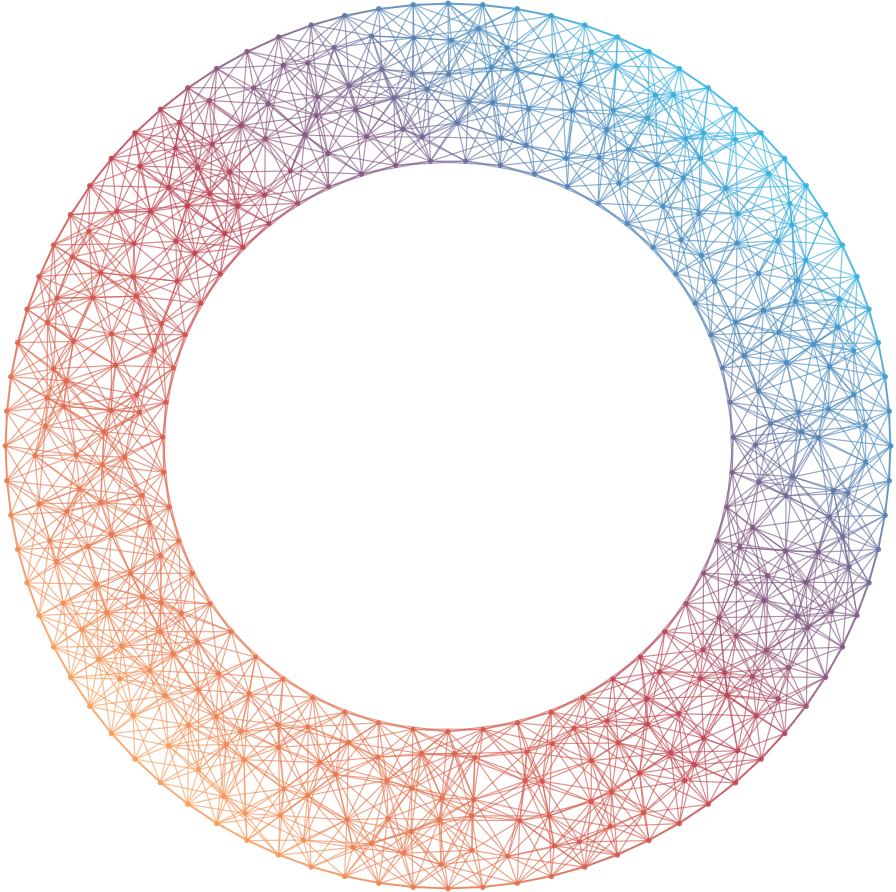
Reproduce this background procedurally as a WebGL 1 fragment shader.

```glsl
precision highp float;
// A ring woven from linked nodes, tinted by a diagonal orange-red-violet-cyan gradient.

uniform vec2 u_resolution;

const float TAU = 6.2831853;
const float OUTER_RADIUS = 0.4965;
const float INNER_RADIUS = 0.320;
const float OUTER_COUNT = 80.0;
const float INNER_COUNT = 51.0;
const float LINK_REACH = 0.091;
const float LINE_HALF_WIDTH = 0.00068;
const float LINE_OPACITY = 0.66;
const float NODE_RADIUS = 0.0029;
const int ROWS = 6;
const int SPAN = 6;          // neighbouring nodes gathered per row
const int NODES = 36;        // ROWS * SPAN

vec2 hash2(vec2 cell) {
  vec3 q = fract(vec3(cell.xyx) * vec3(0.1031, 0.1030, 0.0973));
  q += dot(q, q.yzx + 33.33);
  return fract((q.xx + q.yz) * q.zy);
}

float rowCount(float row) {
  return floor(mix(OUTER_COUNT, INNER_COUNT, row / float(ROWS - 1)) + 0.5);
}

// Border rows stay regular; interior rows are scattered. Angles start at the bottom.
vec2 nodePosition(float row, float index) {
  float count = rowCount(row);
  float lastRow = float(ROWS - 1);
  float interior = step(0.5, row) * step(row, lastRow - 0.5);
  vec2 jitter = (hash2(vec2(mod(index, count), row) + 7.0) - 0.5) * 0.62 * interior;
  float angle = (index + jitter.x) / count * TAU;
  float radius = mix(OUTER_RADIUS, INNER_RADIUS, (row + jitter.y) / lastRow);
  return radius * vec2(sin(angle), -cos(angle));
}

// Smooth coverage of a shape at signed distance d.
float coverage(float d, float pixel) {
  return clamp(0.5 - d / pixel, 0.0, 1.0);
}

// Part of the light left after a link from the point at -a, seen from the origin.
float linkClearness(vec2 a, vec2 ab, float lengthSquared, float pixel) {
  float along = clamp(dot(a, ab) / lengthSquared, 0.0, 1.0);
  float d = length(a - ab * along) - LINE_HALF_WIDTH;
  return 1.0 - LINE_OPACITY * coverage(d, pixel);
}

vec3 diagonalTint(float s) {
  vec3 tint = vec3(0.97, 0.62, 0.36);
  tint = mix(tint, vec3(0.90, 0.47, 0.32), smoothstep(-0.70, -0.47, s));
  tint = mix(tint, vec3(0.83, 0.35, 0.30), smoothstep(-0.47, -0.26, s));
  tint = mix(tint, vec3(0.74, 0.27, 0.33), smoothstep(-0.26, -0.01, s));
  tint = mix(tint, vec3(0.51, 0.35, 0.51), smoothstep(-0.01, 0.22, s));
  tint = mix(tint, vec3(0.30, 0.55, 0.75), smoothstep(0.22, 0.50, s));
  return mix(tint, vec3(0.21, 0.70, 0.88), smoothstep(0.50, 0.68, s));
}

// Opacity of all links and nodes covering point p.
float meshOpacity(vec2 p, float pixel) {
  vec2 nodes[NODES];         // offsets from p to the nearby nodes
  float clearness = 1.0;
  float turn = atan(p.x, -p.y) / TAU;

  // Gather nearby nodes and draw their dots
  for (int i = 0; i < NODES; i++) {
    float row = floor((float(i) + 0.5) / float(SPAN));
    float offset = float(i) - row * float(SPAN) - 2.0;
    nodes[i] = nodePosition(row, floor(turn * rowCount(row)) + offset) - p;
    clearness *= 1.0 - 0.9 * coverage(length(nodes[i]) - NODE_RADIUS, pixel);
  }

  // A link crossing p has its nearer end within half the reach
  float nearLimit = 0.5 * LINK_REACH + pixel;
  float nearSquared = nearLimit * nearLimit;
  for (int i = 0; i < NODES; i++) {
    vec2 a = nodes[i];
    if (dot(a, a) > nearSquared) continue;
    for (int j = 0; j < NODES; j++) {
      vec2 b = nodes[j];
      vec2 ab = b - a;
      float lengthSquared = dot(ab, ab);
      // Pairs with two near ends count only once
      bool counted = j <= i && dot(b, b) <= nearSquared;
      if (counted || lengthSquared > LINK_REACH * LINK_REACH) continue;
      clearness *= linkClearness(-a, ab, lengthSquared, pixel);
    }
  }
  return 1.0 - clearness;
}

void main() {
  float pixel = 1.0 / min(u_resolution.x, u_resolution.y);
  vec2 p = (gl_FragCoord.xy - 0.5 * u_resolution) * pixel;
  float radius = length(p);
  vec3 color = vec3(1.0);

  // Only the ring band carries the mesh
  if (radius > INNER_RADIUS - 0.005 && radius < OUTER_RADIUS + 0.005) {
    color = mix(color, diagonalTint(p.x + p.y), meshOpacity(p, pixel));
  }
  gl_FragColor = vec4(color, 1.0);
}
```
